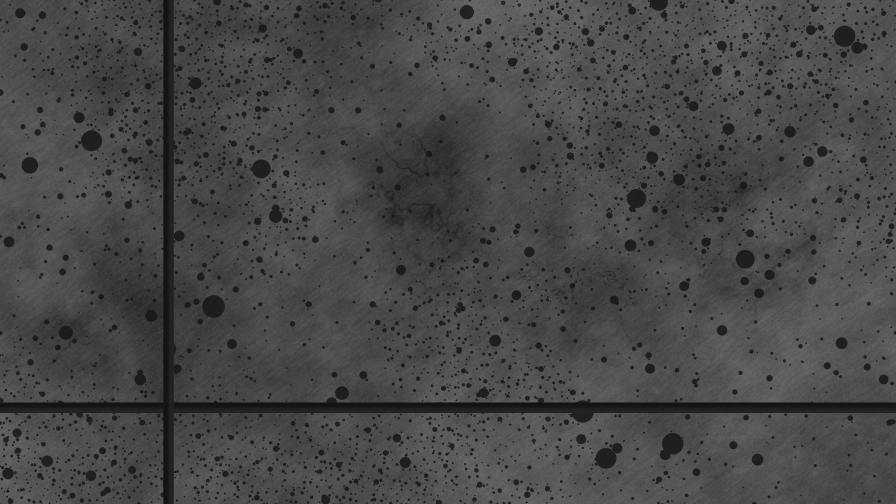
This texture is drawn by a WebGL 2 fragment shader. Its source:

```glsl
#version 300 es
precision highp float;
// Large dark concrete slabs split by wide joints, stained and splattered.
// Mottled tone comes from layered value noise; round drops come from four
// jittered grids of shrinking cells whose density follows a noise field.

uniform vec2 u_resolution;
out vec4 fragColor;

const vec2 SLAB_SIZE = vec2(1.778, 1.0);      // in canvas heights
const vec2 JOINT_ORIGIN = vec2(0.3345, 0.191);
const float JOINT_HALF_WIDTH = 0.0104;
const float CONCRETE = 0.302;
const float DROP_TONE = 0.105;
const float JOINT_DARK = 0.075;
const float JOINT_LIGHT = 0.135;

float hash(vec2 p) {
  vec3 q = fract(vec3(p.xyx) * 0.1031);
  q += dot(q, q.yzx + 33.33);
  return fract((q.x + q.y) * q.z);
}

float noise(vec2 p) {
  vec2 i = floor(p), f = fract(p);
  f = f * f * (3.0 - 2.0 * f);
  float low = mix(hash(i), hash(i + vec2(1, 0)), f.x);
  float high = mix(hash(i + vec2(0, 1)), hash(i + vec2(1, 1)), f.x);
  return mix(low, high, f.y);
}

float fbm(vec2 p) {
  float sum = 0.0, gain = 0.5;
  for (int i = 0; i < 6; i++) {
    sum += gain * noise(p);
    p = mat2(1.6, 1.2, -1.2, 1.6) * p + 17.3;
    gain *= 0.55;
  }
  return sum / 1.08;
}

float blob(vec2 p, vec2 center, float radius) {
  vec2 d = (p - center) / radius;
  return exp(-dot(d, d));
}

// Broad soft stains, broken up by noise
float stains(vec2 p) {
  float broad = blob(p, vec2(0.81, 0.62), 0.17) + blob(p, vec2(1.48, 0.56), 0.15)
              + blob(p, vec2(0.16, 0.38), 0.14) + blob(p, vec2(1.16, 0.40), 0.15);
  return broad * smoothstep(0.25, 0.7, fbm(p * 9.0 + 40.0));
}

// Thin wandering lines where warped noise crosses its middle value
float veins(vec2 p, float width) {
  vec2 warp = vec2(fbm(p * 7.0), fbm(p * 7.0 + 31.0));
  return 1.0 - smoothstep(0.0, width, abs(noise(p * 11.0 + warp * 4.0) - 0.5));
}

// Mottled slab tone with brushed fibres and fine grain
float concrete(vec2 p) {
  float tone = CONCRETE + 0.24 * (fbm(p * 3.0 + 5.0) - 0.5);
  tone += 0.10 * (fbm(p * 19.0) - 0.5);
  float stain = stains(p);
  tone -= 0.10 * stain;
  tone -= veins(p, 0.05) * (0.012 + 0.05 * stain);
  tone += 0.018 * veins(p + 9.0, 0.03);
  vec2 along = mat2(0.8, -0.6, 0.6, 0.8) * p;
  tone += 0.035 * (noise(along * vec2(45.0, 280.0)) - 0.5);
  return tone + 0.04 * (noise(p * 330.0) - 0.5);
}

// Chance of a fine drop: clustered, thin around one cleaner patch
float splatterDensity(vec2 p) {
  float cluster = 0.7 * noise(p * 3.2 + 12.0) + 0.3 * noise(p * 9.0);
  cluster -= 0.3 * blob(p, vec2(0.72, 0.75), 0.2);
  return 0.08 + 0.85 * smoothstep(0.28, 0.72, cluster);
}

// Coverage of one grid of drops; fineness 0 is even, 1 is clustered
float drops(vec2 p, float cell, float maxRadius, float fineness, float pixel) {
  vec2 base = floor(p / cell);
  float cover = 0.0;
  for (int y = -1; y <= 1; y++) {
    for (int x = -1; x <= 1; x++) {
      vec2 id = base + vec2(x, y);
      vec2 seed = id + 50.0 + fineness * 211.0;
      vec2 center = (id + vec2(hash(seed), hash(seed + 71.7))) * cell;
      float size = hash(seed + 133.1);
      float radius = maxRadius * mix(0.42, 1.0, size * size);
      float chance = mix(0.38, splatterDensity(center), fineness);
      float disc = clamp((radius - length(p - center)) / pixel + 0.5, 0.0, 1.0);
      cover = max(cover, disc * step(hash(seed + 211.9), chance));
    }
  }
  return cover;
}

float splatter(vec2 p, float pixel) {
  float cover = 0.0, cell = 0.16;
  for (int i = 0; i < 4; i++) {
    float level = float(i);
    cover = max(cover, drops(p, cell, cell * (0.14 + 0.03 * level), level / 3.0, pixel));
    cell *= 0.45;
  }
  return cover;
}

void main() {
  vec2 p = gl_FragCoord.xy / u_resolution.y;
  float pixel = 1.0 / u_resolution.y;
  float tone = concrete(p);
  tone = mix(tone, DROP_TONE + 0.12 * (tone - CONCRETE), 0.93 * splatter(p, pixel));

  // Joints: signed offset from the nearest line, one side in shadow
  vec2 offset = (fract((p - JOINT_ORIGIN) / SLAB_SIZE + 0.5) - 0.5) * SLAB_SIZE;
  vec2 joint = clamp((JOINT_HALF_WIDTH - abs(offset)) / pixel + 0.5, 0.0, 1.0);
  vec2 lit = smoothstep(-0.005, 0.005, vec2(offset.x, -offset.y));
  vec2 jointTone = mix(vec2(JOINT_DARK), vec2(JOINT_LIGHT), lit);
  tone = mix(tone, jointTone.y, joint.y);
  tone = mix(tone, jointTone.x, joint.x);
  fragColor = vec4(vec3(tone), 1.0);
}
```
